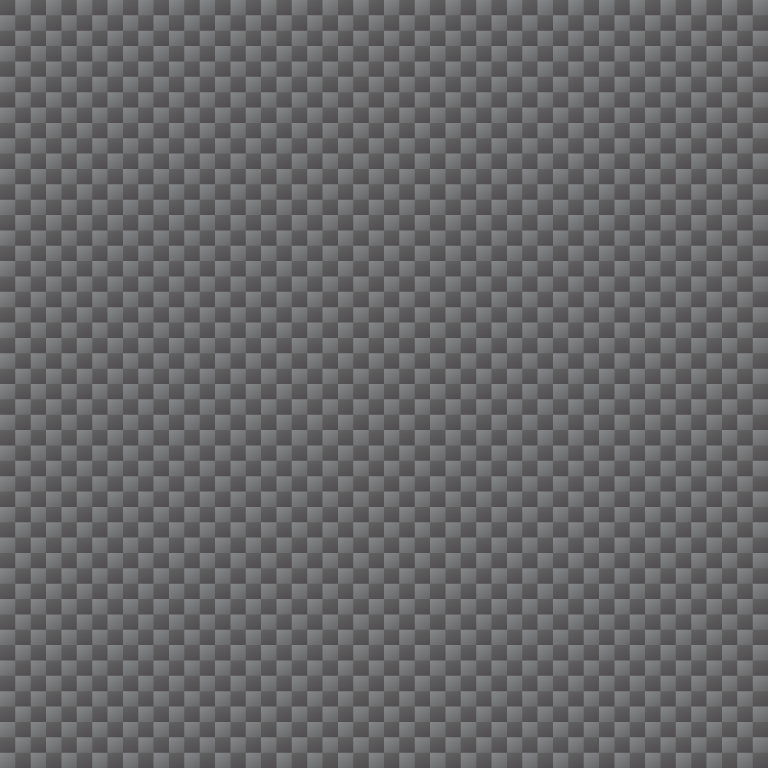
Give the GLSL for this texture, as a three.js fragment shader.

```glsl
#define CELLS 50.0
#define SAMPLES 4
#define LIGHT_HIGH vec3(0.525, 0.532, 0.540)
#define LIGHT_LOW vec3(0.405, 0.405, 0.408)
#define DARK_HIGH vec3(0.385, 0.385, 0.387)
#define DARK_LOW vec3(0.310, 0.298, 0.306)

varying vec2 vUv;

// One square of the weave, shaded from its upper left to its lower right
vec3 weave(vec2 uv) {
  vec2 grid = uv * CELLS;
  vec2 cell = floor(grid);
  vec2 local = fract(grid);
  float parity = mod(cell.x + cell.y, 2.0);

  float lightFall = 0.40 * local.x + 0.60 * (1.0 - local.y);
  float darkFall = 0.30 * local.x + 0.70 * (1.0 - local.y);
  vec3 lightSquare = mix(LIGHT_HIGH, LIGHT_LOW, lightFall);
  vec3 darkSquare = mix(DARK_HIGH, DARK_LOW, darkFall);
  return mix(lightSquare, darkSquare, parity);
}

void main() {
  // Average a small grid of samples to smooth the square edges
  vec2 footprint = fwidth(vUv);
  vec3 color = vec3(0.0);
  for (int j = 0; j < SAMPLES; j++) {
    for (int i = 0; i < SAMPLES; i++) {
      vec2 offset = (vec2(float(i), float(j)) + 0.5) / float(SAMPLES) - 0.5;
      color += weave(vUv + offset * footprint);
    }
  }
  gl_FragColor = vec4(color / float(SAMPLES * SAMPLES), 1.0);
}
```
